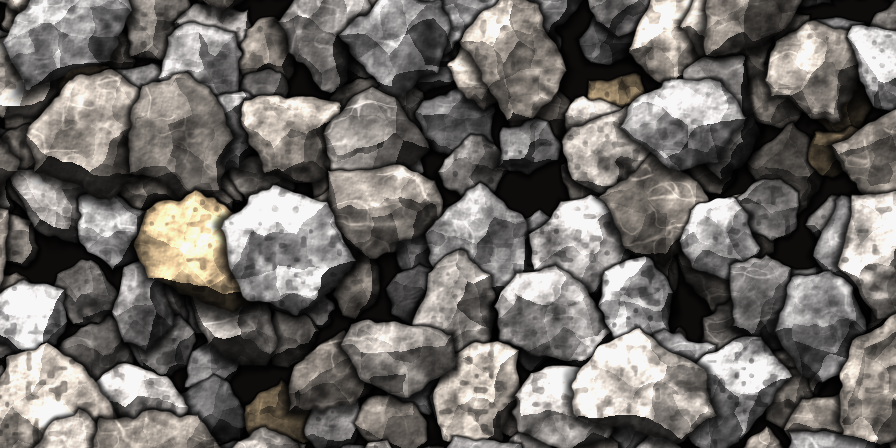
Write a Shadertoy shader that draws this texture.

```glsl
#define LAYERS 3
#define SIDES 8
#define LARGE_CELL 0.27
#define CELL_SHRINK 0.72
#define SUN normalize(vec3(-0.35, 0.6, 0.75))
#define GAP_COLOR vec3(0.055, 0.046, 0.043)
#define WARM_TINT vec3(1.0, 0.945, 0.89)
#define COOL_TINT vec3(0.985, 0.97, 0.97)
#define OCHRE_TINT vec3(1.0, 0.87, 0.68)
#define AMBIENT 0.17
#define GRAIN 1.5
#define RELIEF 1.5

const float TAU = 6.2831853;

float hash(vec2 p) {
    return fract(sin(dot(p, vec2(127.1, 311.7))) * 43758.5453);
}

vec2 hash2(vec2 p) {
    return vec2(hash(p), hash(p + 19.7));
}

float noise(vec2 p) {
    vec2 i = floor(p), f = fract(p);
    f = f * f * (3.0 - 2.0 * f);
    return mix(mix(hash(i), hash(i + vec2(1, 0)), f.x),
               mix(hash(i + vec2(0, 1)), hash(i + vec2(1, 1)), f.x), f.y);
}

float fbm(vec2 p) {
    float sum = 0.0, amp = 0.5;
    for (int i = 0; i < 5; i++) {
        sum += amp * noise(p);
        p = mat2(1.6, 1.2, -1.2, 1.6) * p + 7.3;
        amp *= 0.6;
    }
    return sum / 1.153;
}

// Random slope of the nearest chipped facet
vec2 chipSlope(vec2 p) {
    vec2 cell = floor(p), slope = vec2(0);
    float nearest = 9.0;
    for (int k = 0; k < 9; k++) {
        vec2 id = cell + vec2(k % 3 - 1, k / 3 - 1);
        vec2 toSeed = id + hash2(id) - p;
        float dist = dot(toSeed, toSeed);
        if (dist < nearest) {
            nearest = dist;
            slope = hash2(id + 53.1) - 0.5;
        }
    }
    return slope;
}

// Outline distance of a many-sided stone; also the slope of its visible facet
float stone(vec2 q, vec2 id, out vec2 slope) {
    float axis = hash(id + 3.1) * TAU;
    float ratio = mix(0.6, 1.0, hash(id + 4.7));
    slope = (hash2(id + 8.3) - 0.5) * 0.9;
    float height = 0.42 - dot(slope, q), outline = -9.0;
    for (int i = 0; i < SIDES; i++) {
        vec2 key = id + vec2(float(i) * 7.3, 1.9);
        float angle = (float(i) + 0.85 * hash(key)) * TAU / float(SIDES);
        vec2 normal = vec2(cos(angle), sin(angle));
        float edge = mix(0.76, 1.05, hash(key + 31.0))
                   * length(vec2(cos(angle - axis), ratio * sin(angle - axis)));
        float h = hash(key + 67.0);
        float steep = mix(0.5, 3.0, h * h);
        float d = dot(q, normal) - edge;
        outline = max(outline, d);
        if (-d * steep < height) {
            height = -d * steep;
            slope = normal * steep;
        }
    }
    return outline;
}

void mainImage(out vec4 fragColor, in vec2 fragCoord) {
    vec2 p = fragCoord / iResolution.y;
    float pixel = 1.0 / iResolution.y;

    // Rough outlines and shared surface detail
    vec2 warp = vec2(noise(p * 17.0), noise(p * 17.0 + 40.0)) - 0.5;
    vec2 fine = vec2(noise(p * 50.0), noise(p * 50.0 + 80.0)) - 0.5;
    vec2 w = p + 0.022 * warp + 0.01 * fine;
    float grain = fbm(p * 13.0);
    float relief = grain - fbm((p + 0.006 * SUN.xy) * 13.0);
    vec2 chips = chipSlope(w * 15.0);
    float veins = smoothstep(0.07, 0.0, abs(noise(w * vec2(13, 19)) - 0.5))
                + 0.7 * smoothstep(0.1, 0.0, abs(noise(w.yx * vec2(36, 25) + 9.0) - 0.5));
    veins *= smoothstep(0.3, 0.65, noise(p * 21.0 + 5.0));
    float pits = smoothstep(0.36, 0.16, noise(p * 62.0 + 30.0));

    // Stones piled from small and deep to large and high
    vec3 color = GAP_COLOR;
    for (int layer = 0; layer < LAYERS; layer++) {
        float rise = float(layer) / float(LAYERS - 1);
        float cellSize = LARGE_CELL * pow(CELL_SHRINK, float(LAYERS - 1 - layer));
        vec2 cell = floor(w / cellSize);
        for (int k = 0; k < 9; k++) {
            vec2 grid = cell + vec2(k % 3 - 1, 1 - k / 3);
            vec2 id = grid + float(layer) * vec2(37.0, 71.0);
            if (hash(id + 11.3) > mix(1.15, 0.5, rise)) continue;
            vec2 center = (grid + 0.5 + 0.65 * (hash2(id) - 0.5)) * cellSize;
            float size = cellSize * mix(0.5, 0.72, hash(id + 2.9));
            vec2 q = (w - center) / size;
            if (dot(q, q) > 2.6) continue;

            vec2 slope;
            float d = stone(q, id, slope);

            // Contact shadow, widest below the stone
            float below = 0.5 - 0.5 * q.y / (length(q) + 0.001);
            color *= mix(0.2, 1.0, smoothstep(0.0, mix(0.08, 0.26, below), d));

            // Mineral colour: dark stones carry veins, pale ones pits
            float pale = hash(id + 5.9);
            vec3 tint = mix(COOL_TINT, WARM_TINT, smoothstep(0.1, 0.8, hash(id + 6.7)));
            tint = mix(tint, OCHRE_TINT, step(0.95, hash(id + 9.1)));
            float albedo = mix(0.52, 1.0, pale) * (1.0 + GRAIN * (grain - 0.5));
            albedo += veins * mix(0.26, 0.08, pale);
            albedo *= 1.0 - 0.4 * pits * pale;

            // Facet light
            vec3 normal = normalize(vec3(slope + 0.65 * chips + 0.5 * fine, 1.0));
            float light = AMBIENT + 1.02 * max(dot(normal, SUN), 0.0);
            light *= max(1.0 + RELIEF * relief, 0.2) * mix(0.6, 1.0, min(2.0 * rise, 1.0));
            light *= mix(0.6, 1.0, smoothstep(0.0, 0.09, -d));
            vec3 surface = min(tint * albedo * light, vec3(0.97));
            color = mix(color, surface, smoothstep(pixel, -pixel, d * size));
        }
    }
    fragColor = vec4(clamp(color, 0.0, 1.0), 1.0);
}
```
